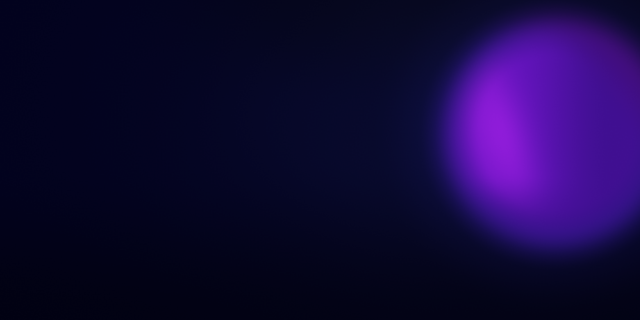
Give the GLSL for this background, as a WebGL 1 fragment shader.

```glsl
precision highp float;

// A blurred violet orb glowing at the right of a deep navy night.
// Soft radial falloffs build the orb, its blue rim and a bright slanted
// crescent; faint gradient noise varies the dark haze and hides banding.

uniform vec2 u_resolution;

const vec3 NIGHT = vec3(0.008, 0.008, 0.115);
const vec3 HAZE = vec3(0.036, 0.044, 0.185);
const vec3 RIM_BLUE = vec3(0.17, 0.08, 0.50);
const vec3 INDIGO = vec3(0.25, 0.06, 0.57);
const vec3 VIOLET = vec3(0.38, 0.075, 0.73);
const vec3 ORCHID = vec3(0.56, 0.11, 0.85);
const vec3 PLUM = vec3(0.28, 0.045, 0.46);

const vec2 ORB_CENTER = vec2(1.735, 0.583);

// Pseudo-random lattice direction
vec2 gradient(vec2 cell) {
  float angle = 6.2832 * fract(sin(dot(cell, vec2(127.1, 311.7))) * 43758.5);
  return vec2(cos(angle), sin(angle));
}

float gradientNoise(vec2 p) {
  vec2 i = floor(p);
  vec2 f = p - i;
  vec2 w = f * f * f * (f * (f * 6.0 - 15.0) + 10.0);
  vec2 e = vec2(1.0, 0.0);
  float low = mix(dot(gradient(i), f),
                  dot(gradient(i + e.xy), f - e.xy), w.x);
  float high = mix(dot(gradient(i + e.yx), f - e.yx),
                   dot(gradient(i + e.xx), f - e.xx), w.x);
  return mix(low, high, w.y);
}

// One at the inner distance, fading to zero at the outer one
float softFade(float d, float inner, float outer) {
  return 1.0 - smoothstep(inner, outer, d);
}

// Gaussian spot with separate widths along x and y
float glow(vec2 p, vec2 center, vec2 size) {
  vec2 q = (p - center) / size;
  return exp(-dot(q, q));
}

// Navy field, lighter toward the middle right and darker at the bottom
vec3 nightSky(vec2 p) {
  float haze = glow(p, vec2(1.5, 0.62), vec2(0.85, 0.60));
  haze *= 1.0 + 0.12 * gradientNoise(p * 3.0);
  vec3 color = mix(NIGHT, HAZE, haze);
  color.b -= 0.035 * smoothstep(0.65, 1.0, p.y) * smoothstep(0.3, 1.1, p.x);
  return color * mix(0.62, 1.0, smoothstep(0.0, 0.5, p.y));
}

// Colour inside the orb, relative to its center
vec3 orbBody(vec2 q) {
  // Violet on the left cooling to indigo on the right
  vec3 color = mix(VIOLET, INDIGO, smoothstep(-0.14, 0.18, q.x));

  // Bright crescent whose axis leans right toward the bottom
  float across = q.x + 0.17 + 0.25 * q.y;
  float width = across < 0.0 ? 0.12 : 0.085;
  float crescent = glow(vec2(across, q.y), vec2(0.0), vec2(width, 0.23));
  color = mix(color, ORCHID, crescent);

  // Warm upper right shoulder and cool underside
  color = mix(color, PLUM, 0.9 * smoothstep(0.16, 0.42, dot(q, vec2(0.75, 0.66))));
  return mix(color, INDIGO, 0.75 * smoothstep(0.12, 0.30, -q.y));
}

void main() {
  vec2 uv = gl_FragCoord.xy / u_resolution;
  vec2 p = uv * vec2(2.0, 1.0);
  vec2 q = p - ORB_CENTER;
  float r = length(q);

  // Layers: sky, faint outer halo, blue rim, violet body
  vec3 color = nightSky(p);
  color += vec3(0.015, 0.012, 0.055) * softFade(r, 0.34, 0.58);
  float warmSide = smoothstep(0.05, 0.35, dot(q, vec2(0.6, 0.8)));
  vec3 rim = mix(RIM_BLUE, PLUM, 0.7 * warmSide);
  color = mix(color, rim, softFade(r, 0.29, 0.435));
  color = mix(color, orbBody(q), softFade(r, 0.23, 0.385));

  // Fine grain against banding
  color += 0.003 * gradientNoise(uv * vec2(512.0, 256.0) * 0.7);
  gl_FragColor = vec4(clamp(color, 0.0, 1.0), 1.0);
}
```
